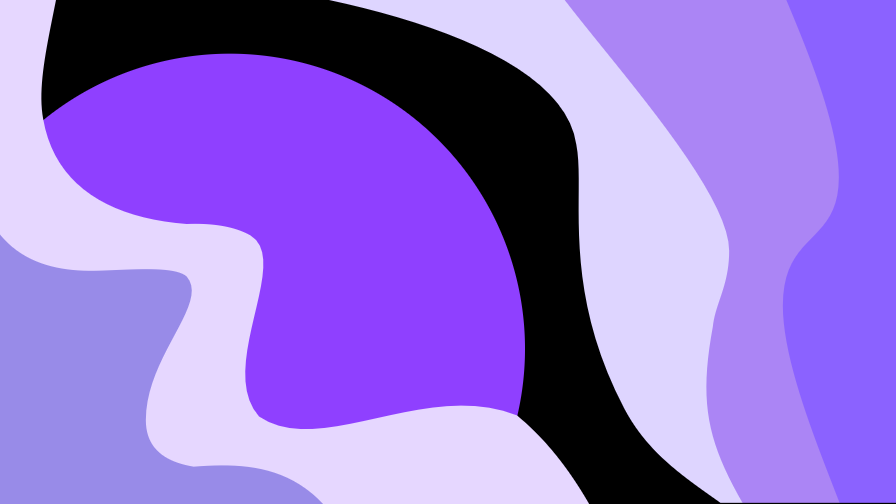
Reproduce this background procedurally as a Shadertoy shader.

```glsl
// Flat layered waves: black ground, a large violet disc, pale and lilac
// bands on the right, two flowing layers on the left. Every wavy border is
// a chain of cubic curves turned into a signed distance for smooth edges.

const vec2 GRID = vec2(768.0, 432.0); // design units across the canvas, y down
const int STEPS = 20;                 // straight pieces per cubic curve

const vec3 BLACK      = vec3(0.0);
const vec3 VIOLET     = vec3(0.56, 0.25, 1.00);
const vec3 PALE       = vec3(0.87, 0.835, 1.00);
const vec3 PALE_PINK  = vec3(0.902, 0.845, 1.00);
const vec3 LILAC      = vec3(0.67, 0.52, 0.96);
const vec3 PERIWINKLE = vec3(0.595, 0.545, 0.91);
const vec3 INDIGO     = vec3(0.545, 0.385, 1.00);

// A border being drawn: pen position, nearest distance, side sign
struct Border { vec2 pen; float dist; float side; };

Border moveTo(vec2 start) { return Border(start, 1e5, 1.0); }

// Extend by a straight piece; each crossing to the right of p flips the side
void lineTo(inout Border e, vec2 p, vec2 end) {
    vec2 dir = end - e.pen, rel = p - e.pen;
    float along = clamp(dot(rel, dir) / max(dot(dir, dir), 1e-6), 0.0, 1.0);
    e.dist = min(e.dist, length(rel - dir * along));
    bool spans = (e.pen.y > p.y) != (end.y > p.y);
    if (spans && rel.x < dir.x * rel.y / dir.y) e.side = -e.side;
    e.pen = end;
}

// Extend by a cubic curve with two handles
void curveTo(inout Border e, vec2 p, vec2 h1, vec2 h2, vec2 end) {
    vec2 start = e.pen;
    for (int i = 1; i <= STEPS; i++) {
        float t = float(i) / float(STEPS), s = 1.0 - t;
        vec2 q = s*s*s*start + 3.0*s*s*t*h1 + 3.0*s*t*t*h2 + t*t*t*end;
        lineTo(e, p, q);
    }
}

// Coverage from a signed distance, negative inside
float fill(float d, float pixel) { return clamp(0.5 - d / pixel, 0.0, 1.0); }

// Coverage of the area left of a border
float leftOf(Border e, float pixel) { return fill(e.side * e.dist, pixel); }

Border paleBorder(vec2 p) {
    Border e = moveTo(vec2(282, 0));
    curveTo(e, p, vec2(380, 21), vec2(485, 60), vec2(494, 124));
    curveTo(e, p, vec2(502, 165), vec2(480, 245), vec2(535, 350));
    curveTo(e, p, vec2(555, 388), vec2(585, 408), vec2(619, 432));
    return e;
}

Border lilacBorder(vec2 p) {
    Border e = moveTo(vec2(484, 0));
    curveTo(e, p, vec2(530, 60), vec2(625, 165), vec2(625, 215));
    curveTo(e, p, vec2(625, 245), vec2(613, 260), vec2(611, 280));
    curveTo(e, p, vec2(599, 345), vec2(606, 378), vec2(637, 432));
    return e;
}

Border indigoBorder(vec2 p) {
    Border e = moveTo(vec2(674, 0));
    curveTo(e, p, vec2(695, 50), vec2(719, 110), vec2(719, 152));
    curveTo(e, p, vec2(719, 210), vec2(671, 198), vec2(671, 262));
    curveTo(e, p, vec2(671, 310), vec2(700, 380), vec2(720, 432));
    return e;
}

Border pinkBorder(vec2 p) {
    Border e = moveTo(vec2(48, 0));
    curveTo(e, p, vec2(40, 40), vec2(32, 75), vec2(37, 102));
    curveTo(e, p, vec2(47, 160), vec2(95, 187), vec2(160, 192));
    curveTo(e, p, vec2(185, 191), vec2(203, 195), vec2(215, 202));
    curveTo(e, p, vec2(250, 224), vec2(185, 315), vec2(222, 357));
    curveTo(e, p, vec2(275, 393), vec2(365, 325), vec2(443, 356));
    curveTo(e, p, vec2(470, 378), vec2(490, 406), vec2(505, 432));
    return e;
}

Border periwinkleBorder(vec2 p) {
    Border e = moveTo(vec2(0, 201));
    curveTo(e, p, vec2(22, 228), vec2(55, 233), vec2(85, 232));
    curveTo(e, p, vec2(115, 231), vec2(150, 228), vec2(160, 237));
    curveTo(e, p, vec2(180, 260), vec2(125, 305), vec2(125, 360));
    curveTo(e, p, vec2(125, 385), vec2(142, 396), vec2(166, 400));
    curveTo(e, p, vec2(205, 397), vec2(245, 398), vec2(277, 432));
    return e;
}

void mainImage(out vec4 fragColor, in vec2 fragCoord) {
    vec2 p = fragCoord / iResolution.xy * GRID;
    p.y = GRID.y - p.y;
    float pixel = GRID.y / iResolution.y;

    // Disc on the black ground
    float disc = length(p - vec2(197, 299)) - 253.0;
    vec3 color = mix(BLACK, VIOLET, fill(disc, pixel));

    // Bands on the right, each over the one before
    color = mix(PALE, color, leftOf(paleBorder(p), pixel));
    color = mix(LILAC, color, leftOf(lilacBorder(p), pixel));
    color = mix(INDIGO, color, leftOf(indigoBorder(p), pixel));

    // Dark hairline under the bands
    float hairline = max(431.0 - p.y, 618.0 - p.x);
    color = mix(color, BLACK, fill(hairline, pixel));

    // Flowing layers on the left
    color = mix(color, PALE_PINK, leftOf(pinkBorder(p), pixel));
    color = mix(color, PERIWINKLE, leftOf(periwinkleBorder(p), pixel));

    fragColor = vec4(color, 1.0);
}
```
